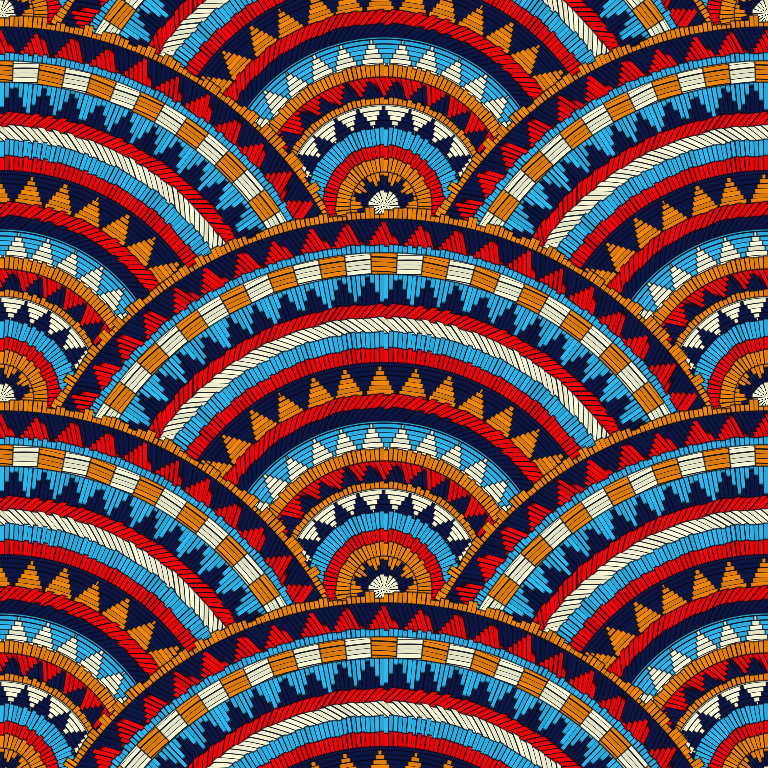
Give the GLSL for this pattern, as a WebGL 1 fragment shader.

```glsl
precision highp float;
// Embroidered fish-scale pattern: overlapping discs of concentric stitched bands.
// Each disc is built in polar form, from its rim inward, out of plain bands, checks
// and rings of teeth; discs are laid back to front on a half-drop grid that wraps.
uniform vec2 u_resolution;

const float TAU = 6.2831853;
const float ROW_STEP = 0.25;      // four half-shifted rows per tile
const float FIRST_ROW = 0.232;    // height of the lowest centre
const float RIM = 0.499;          // disc radius
const float RIM_NOTCH = 0.010;    // depth of the uneven rim stitches
const float PITCH = 0.0062;       // thread spacing
const float RAGGED = 0.0035;      // uneven thread ends
const float OUTLINE = 0.0007;
const vec3 INK    = vec3(0.025, 0.03, 0.09);
const vec3 NAVY   = vec3(0.05, 0.09, 0.27);
const vec3 RED    = vec3(0.96, 0.02, 0.03);
const vec3 BLUE   = vec3(0.18, 0.72, 0.93);
const vec3 ORANGE = vec3(0.94, 0.53, 0.04);
const vec3 CREAM  = vec3(0.98, 0.98, 0.85);

float px; // one pixel in canvas units

float hash(float n) {
  n = fract(n * 0.1031);
  n *= n + 33.33;
  n *= n + n;
  return fract(n);
}

// Dyed thread with a dark gap at each whole number of s.
vec3 yarn(vec3 dye, float s) {
  float h = hash(floor(s) + 7.0);
  float edge = 0.5 - mix(0.04, 0.15, hash(floor(s + 0.5)));
  float soft = 0.5 * px / PITCH;
  float gap = smoothstep(edge - soft, edge + soft, abs(fract(s) - 0.5));
  return mix(dye * (0.9 + 0.12 * h), INK, 0.9 * gap);
}

// Covers the area where d > 0 and inks its border.
vec3 lay(vec3 below, vec3 over, float d) {
  vec3 c = mix(below, over, smoothstep(-px, px, d));
  return mix(c, INK, 0.75 * (1.0 - smoothstep(0.0, OUTLINE + px, abs(d))));
}

// q is (angle from the top, radius); slant leans the threads.
float crossThread(vec2 q, float edge, float slant) {
  return (q.x * edge + slant * (q.y - edge)) / (PITCH * sqrt(1.0 + slant * slant));
}

vec3 band(vec3 c, vec2 q, float edge, vec3 dye, float slant) {
  float s = crossThread(q, edge, slant);
  return lay(c, yarn(dye, s), edge + RAGGED * (hash(floor(s)) - 0.5) - q.y);
}

// Ring of triangles pointing outward, stepped by whole threads.
vec3 teeth(vec3 c, vec2 q, float outer, float inner, float count, float phase,
           vec3 ground, vec3 dye, bool alongArc, float slant) {
  float s = alongArc ? q.y / PITCH : crossThread(q, outer, slant);
  float toCentre = (floor(s) + 0.5 - s) * PITCH;
  vec2 snapped = q + (alongArc ? vec2(0.0, toCentre) : vec2(toCentre / outer, 0.0));
  float cell = snapped.x * count / TAU + phase;
  float id = floor(cell);
  float height = (outer - inner) * (0.88 + 0.1 * hash(id + 3.0));
  float middle = 0.5 + 0.08 * (hash(id + 11.0) - 0.5);
  float across = 2.0 * abs(fract(cell) - middle);
  float d = (0.95 * (1.0 - (snapped.y - inner) / height) - across) * 0.5 * TAU * q.y / count;
  c = lay(c, yarn(ground, s), outer - q.y);
  return lay(c, yarn(dye, s), min(d, outer - q.y));
}

// Alternating blocks, each with its own slightly tilted threads.
vec3 checks(vec3 c, vec2 q, float edge, float count) {
  float cell = q.x * 2.0 * count / TAU + 0.5;
  float id = floor(cell), f = fract(cell);
  float s = q.y / PITCH + hash(id) + 0.9 * (hash(id + 5.0) - 0.5) * f;
  vec3 dye = mod(id, 2.0) < 0.5 ? ORANGE : CREAM;
  float side = (0.5 - abs(f - 0.5)) * TAU * q.y / (2.0 * count);
  return lay(c, yarn(dye, s), min(side, edge - q.y));
}

vec3 disc(vec2 q) {
  vec3 c = yarn(ORANGE, crossThread(q, RIM, 0.0));
  c = teeth(c, q, 0.483, 0.449, 62.0, 0.5, NAVY, RED, false, 0.45);
  c = band(c, q, 0.449, BLUE, 0.0);
  c = checks(c, q, 0.439, 40.0);
  c = teeth(c, q, 0.411, 0.372, 66.0, 0.0, BLUE, NAVY, false, 0.0);
  c = band(c, q, 0.372, RED, -1.0);
  c = band(c, q, 0.355, CREAM, 1.2);
  c = band(c, q, 0.336, BLUE, 0.0);
  c = band(c, q, 0.315, RED, 0.0);
  c = teeth(c, q, 0.296, 0.255, 40.0, 0.6, NAVY, ORANGE, true, 0.0);
  c = band(c, q, 0.255, RED, -1.0);
  c = band(c, q, 0.237, NAVY, -1.0);
  c = teeth(c, q, 0.220, 0.184, 34.0, 0.9, BLUE, CREAM, true, 0.0);
  c = band(c, q, 0.184, ORANGE, 0.0);
  c = teeth(c, q, 0.168, 0.141, 30.0, 0.0, RED, NAVY, false, 0.5);
  c = band(c, q, 0.141, ORANGE, 0.0);
  c = teeth(c, q, 0.132, 0.102, 24.0, 0.5, CREAM, NAVY, true, 0.0);
  c = band(c, q, 0.102, BLUE, 0.0);
  c = band(c, q, 0.079, RED, 0.0);
  c = band(c, q, 0.0625, ORANGE, 0.0);
  c = teeth(c, q, 0.044, 0.026, 10.0, 0.5, ORANGE, NAVY, false, 0.0);
  return band(c, q, 0.020, CREAM, 0.0);
}

void main() {
  vec2 p = gl_FragCoord.xy / u_resolution;
  px = 0.75 / min(u_resolution.x, u_resolution.y);
  float nearest = floor((p.y - FIRST_ROW) / ROW_STEP);
  vec3 color = NAVY;
  for (int i = 0; i < 3; i++) { // lower rows overlap higher ones
    float row = nearest + 1.0 - float(i);
    float centreX = 0.5 - 0.5 * mod(row, 2.0);
    vec2 d = vec2(fract(p.x - centreX + 0.5) - 0.5, p.y - FIRST_ROW - row * ROW_STEP);
    vec2 q = vec2(atan(d.x, d.y), length(d));
    float notch = RIM_NOTCH * hash(floor(q.x * RIM / (2.0 * PITCH)) + 40.0);
    color = lay(color, disc(q), RIM - notch - q.y);
  }
  gl_FragColor = vec4(color, 1.0);
}
```
